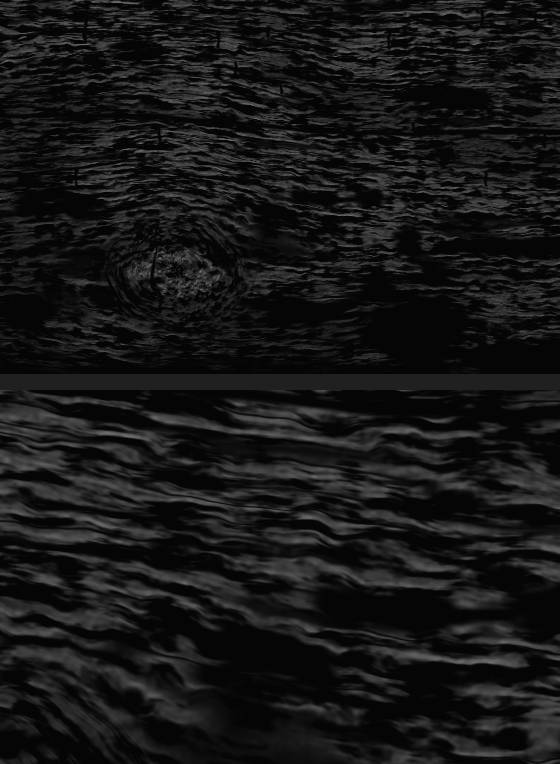
Top, the full canvas; bottom, a detail of the centre.
This texture is drawn by a Shadertoy shader. Its source:

```glsl
const vec2 KNOT = vec2(0.47, 0.275);

float hash(vec2 c) {
    return fract(sin(dot(c, vec2(127.1, 311.7))) * 43758.5453);
}

float noise(vec2 p) {
    vec2 i = floor(p), f = fract(p);
    f = f * f * (3.0 - 2.0 * f);
    return mix(mix(hash(i), hash(i + vec2(1, 0)), f.x),
               mix(hash(i + vec2(0, 1)), hash(i + vec2(1, 1)), f.x), f.y);
}

float fbm(vec2 p) {
    float sum = 0.0, amp = 0.571;
    for (int i = 0; i < 3; i++) {
        sum += amp * noise(p);
        p = p * 2.03 + 17.3;
        amp *= 0.5;
    }
    return sum;
}

// Coordinates along and across the grain, which parts around the knot
vec2 grainCoords(vec2 p) {
    vec2 d = p - KNOT;
    vec2 s = d * vec2(2.6, 3.2);
    float v = d.y * (1.0 - 0.5 * exp(-dot(s, s)));
    v += 0.045 * smoothstep(0.35, 0.95, p.x) + 0.05 * (fbm(p * vec2(3, 6)) - 0.5);
    v += 0.007 * (noise(p * vec2(45, 60)) - 0.5);
    return vec2(p.x, v + 2.0);
}

// Coordinates around and across the growth rings
vec2 ringCoords(vec2 p) {
    vec2 d = (p - KNOT) * vec2(1.0, 1.2);
    float r = length(d);
    vec2 dir = d / max(r, 0.001);
    return vec2(dir.x * 3.0 + dir.y * 2.0, r + 0.025 * noise(p * 14.0) + 0.005 * noise(p * 55.0));
}

float ringMask(vec2 p) {
    return 1.0 - smoothstep(0.15, 0.25, ringCoords(p).y);
}

float relief(vec2 p) {
    vec2 g = grainCoords(p);
    float flakes = 0.58 * fbm(g * vec2(15, 110)) + 0.42 * fbm(g * vec2(48, 120) + 9.0);
    float rings = 0.65 * fbm(ringCoords(p) * vec2(3, 125)) + 0.35 * fbm(p * 60.0);
    return mix(flakes, rings, ringMask(p));
}

// Ragged burnt hollows: centre and radii
float hollows(vec2 p, float ragged) {
    vec4 zones[11] = vec4[11](
        vec4(1.13, 0.12, 0.14, 0.17), vec4(1.10, 0.33, 0.05, 0.05),
        vec4(1.33, 0.335, 0.26, 0.023), vec4(0.72, 0.43, 0.08, 0.028),
        vec4(0.90, 0.465, 0.12, 0.02), vec4(0.37, 0.865, 0.05, 0.026),
        vec4(1.20, 0.73, 0.10, 0.028), vec4(0.07, 0.17, 0.15, 0.05),
        vec4(0.80, 0.16, 0.11, 0.04), vec4(0.18, 0.45, 0.11, 0.03),
        vec4(1.40, 0.03, 0.25, 0.06));
    float lit = 1.0;
    for (int i = 0; i < 11; i++) {
        float e = length((p - zones[i].xy) / zones[i].zw);
        lit *= smoothstep(0.7, 1.35, e + 2.4 * ragged);
    }
    return lit;
}

// Scattered upright nail slots in the upper boards
float nailSlots(vec2 p) {
    vec2 grid = vec2(6, 7), cell = floor(p * grid);
    vec2 jitter = vec2(hash(cell + 3.0), hash(cell + 8.0)) - 0.5;
    vec2 q = (fract(p * grid) - 0.5 - jitter * vec2(0.7, 0.5)) / grid;
    q.x += 0.1 * jitter.x * q.y + 0.006 * (noise(p * 90.0) - 0.5);
    float d = max(abs(q.x) - 0.002, abs(q.y) - 0.012 - 0.016 * hash(cell));
    float present = step(hash(cell + 21.0), 0.36) * step(0.5, p.y);
    return 1.0 - present * (1.0 - smoothstep(-0.001, 0.005, d));
}

// Long splits running with the boards
float splits(vec2 p, vec2 g, float ring) {
    float wobble = 0.016 * (fbm(p * vec2(8, 12)) - 0.5);
    float y1 = 0.69 - 0.045 * smoothstep(0.35, 0.95, p.x) + wobble;
    float y2 = 0.53 + 0.05 * smoothstep(0.0, 0.45, p.x) + wobble;
    float lit = smoothstep(0.002, 0.009, abs(p.y - y1));
    lit *= max(smoothstep(0.001, 0.007, abs(p.y - y2)), smoothstep(0.3, 0.5, p.x));
    float hair = smoothstep(0.0, 0.1, abs(noise(g * vec2(4, 62)) - 0.5));
    return lit * mix(0.15 + 0.85 * hair, 1.0, ring);
}

void mainImage(out vec4 fragColor, in vec2 fragCoord) {
    vec2 p = fragCoord / iResolution.y;
    vec2 g = grainCoords(p), rc = ringCoords(p);
    float ring = ringMask(p);

    // Raised fibres lit at a low angle
    float h = relief(p);
    float slope = h - relief(p + vec2(0.002, -0.004));
    float surface = smoothstep(0.41, 0.6, h);
    float fibre = mix(noise(g * vec2(22, 220)), noise(rc * vec2(5, 190)), ring);
    float grit = 0.42 + 0.3 * fibre + 0.24 * noise(p * 190.0);

    // Broad patches of light and soot
    float ragged = fbm(g * vec2(14, 42)) - 0.5;
    float light = 0.55 + 0.45 * smoothstep(0.3, 0.6, fbm(p * vec2(3, 7) + 4.0));
    light = mix(light, 0.6, ring) * mix(0.8, 1.0, smoothstep(0.2, 0.5, p.y));
    light *= smoothstep(0.0, 0.08, p.y + 0.1 * ragged) * hollows(p, ragged);

    // Split heart of the knot with a dark upper rim
    vec2 d = p - KNOT;
    float lump = fbm(p * vec2(26, 48));
    float e = length(d / vec2(0.155, 0.075)) + 0.9 * (lump - 0.5);
    float heart = 1.0 - smoothstep(0.85, 1.0, e);
    surface = mix(surface, smoothstep(0.36, 0.55, lump), 0.6 * heart);
    light = mix(light, 1.1, heart);
    light *= mix(1.0, smoothstep(0.05, 0.22, abs(e - 1.0)), smoothstep(-0.03, 0.03, d.y));
    float crack = abs(d.x + 0.05 + 0.03 * (noise(p * 30.0) - 0.5));
    light *= max(smoothstep(0.001, 0.006, crack), smoothstep(1.4, 1.9, e));

    light *= splits(p, g, ring) * nailSlots(p);
    float tone = 0.32 * surface * grit * light * clamp(1.0 + 2.0 * slope, 0.4, 1.6);
    fragColor = vec4(vec3(0.018 + tone), 1.0);
}
```
